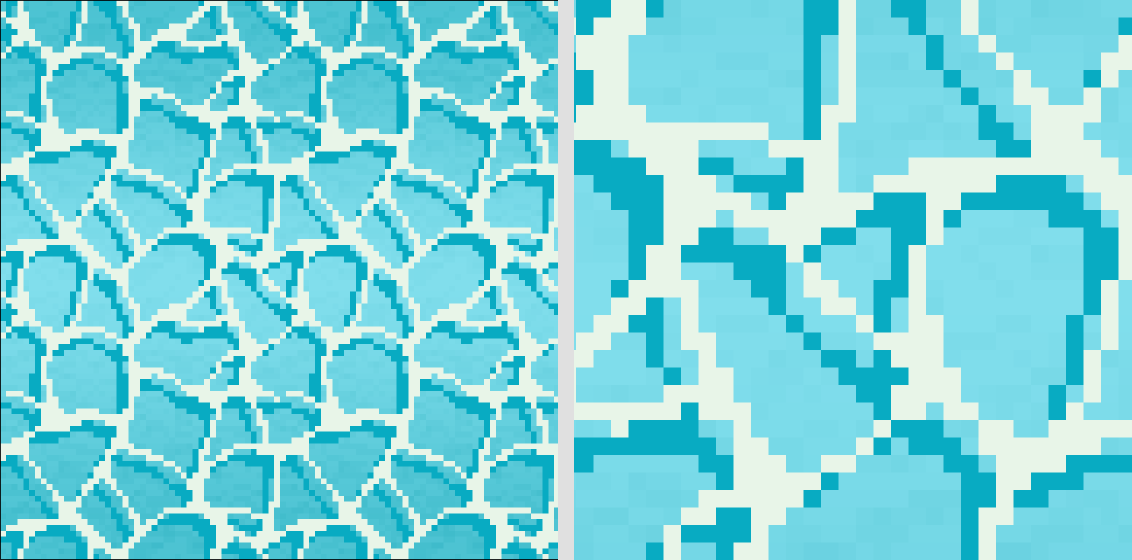
Left, the full canvas; right, a detail of the centre.
Write a Shadertoy shader that draws this texture.

```glsl
// Pixel-art pool water: pale foam net, its offset shadow and mottled turquoise, tiled.

vec2 hash2(vec2 p) {
    vec3 q = fract(p.xyx * vec3(0.1031, 0.1030, 0.0973));
    q += dot(q, q.yzx + 33.33);
    return fract((q.xx + q.yz) * q.zy);
}

// Seed position (xy) and size weight (z) of one water cell, in a 48-block tile
vec3 cellSeed(int i) {
    vec2 slot = vec2(i % 4, i / 4);
    return vec3((slot + hash2(slot + 7.0)) * vec2(12.0, 9.6),
                45.0 * hash2(slot + 31.0).x);
}

vec2 wrapTile(vec2 v) {
    return mod(v + 24.0, 48.0) - 24.0;
}

// Rounded distance to the nearest cell border, in blocks
float borderDistance(vec2 p) {
    p += 0.9 * sin(p.yx * 6.28319 / 48.0 * vec2(3.0, 4.0) + vec2(1.0, 2.5));

    // Nearest seed of the weighted diagram
    int home = 0;
    float homePower = 1e5;
    vec2 toHome = vec2(0.0);
    for (int i = 0; i < 20; i++) {
        vec3 seed = cellSeed(i);
        vec2 r = wrapTile(seed.xy - p);
        float power = dot(r, r) - seed.z;
        if (power < homePower) {
            homePower = power;
            toHome = r;
            home = i;
        }
    }

    // Soft minimum over all borders thickens the junctions
    float sum = 0.0;
    for (int i = 0; i < 20; i++) {
        if (i == home) continue;
        vec3 seed = cellSeed(i);
        vec2 r = wrapTile(seed.xy - p);
        float d = (dot(r, r) - seed.z - homePower) / (2.0 * length(r - toHome));
        sum += exp(-d / 0.75);
    }
    return -0.75 * log(sum);
}

// Water tone: brightest at mid height, with small flat blotches
vec3 waterColor(vec2 block) {
    float glow = 0.5 - 0.5 * cos(6.28319 * block.y / 96.0);
    vec3 water = mix(vec3(0.30, 0.765, 0.825), vec3(0.505, 0.87, 0.925), glow);
    vec2 tileBlock = mod(block, 48.0);
    float wide = hash2(floor(tileBlock * vec2(0.4, 1.0)) + 3.0).x;
    float fine = hash2(tileBlock + 90.0).y;
    float blotch = step(0.68, wide) + 0.7 * step(0.78, fine);
    return water - vec3(0.032, 0.018, 0.018) * blotch * (1.0 - 0.5 * glow);
}

vec3 blockColor(vec2 block) {
    vec2 p = block + 0.5;
    if (borderDistance(p) < 0.5) return vec3(0.91, 0.96, 0.91);
    if (borderDistance(p + vec2(1.8, 2.0)) < 0.54) return vec3(0.03, 0.67, 0.76);
    return waterColor(block);
}

void mainImage(out vec4 fragColor, in vec2 fragCoord) {
    // Four subsamples smooth the block edges
    vec3 color = vec3(0.0);
    for (int s = 0; s < 4; s++) {
        vec2 offset = vec2(s % 2, s / 2) * 0.5 - 0.25;
        vec2 uv = (fragCoord + offset) / iResolution.y;
        color += 0.25 * blockColor(floor(uv * 96.0));
    }

    // Dark hairline along the left, bottom and top
    vec2 uv = fragCoord / iResolution.y;
    float edge = min(uv.x, min(uv.y, 1.0 - uv.y));
    color *= mix(0.15, 1.0, smoothstep(0.001, 0.002, edge));

    fragColor = vec4(color, 1.0);
}
```
